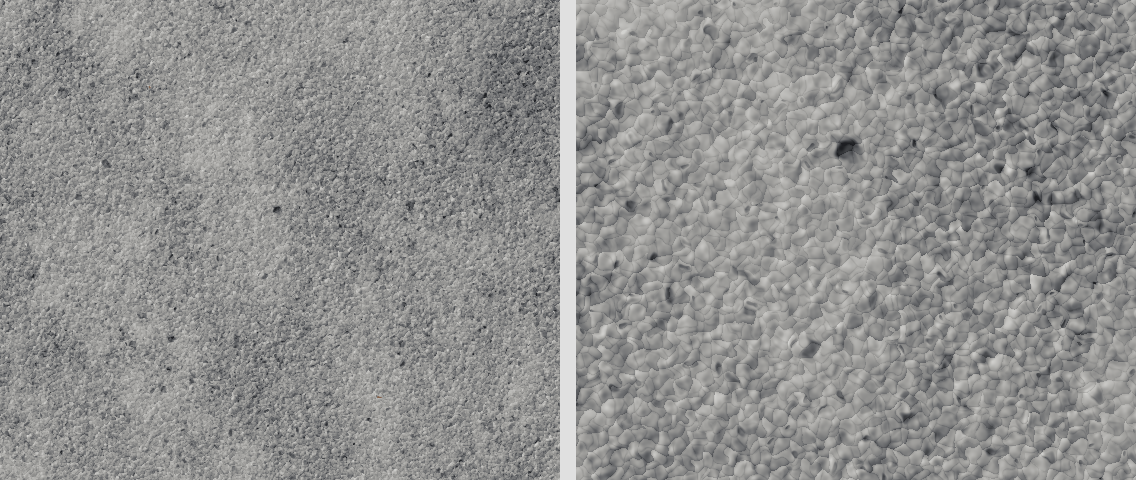
Left, the full canvas; right, a detail of the centre.
This texture is drawn by a Shadertoy shader. Its source:

```glsl
// Weathered concrete under low light from the upper left: faint stains and pale
// flakes lie under crisp cellular sand grains, and scattered cells add pits,
// small pebbles and a few rust flecks. Units are canvas heights.

const vec2 TO_LIGHT = vec2(-0.83, 0.56);
const vec3 COOL_TINT = vec3(-0.008, -0.001, 0.012);
const vec3 WARM_TINT = vec3(0.005, 0.002, -0.009);
const vec3 RUST = vec3(0.46, 0.30, 0.20);

float hash(vec2 p) {
    vec3 q = fract(p.xyx * 0.1031);
    q += dot(q, q.yzx + 33.33);
    return fract((q.x + q.y) * q.z);
}

float noise(vec2 p) {
    vec2 cell = floor(p), f = fract(p);
    f = f * f * (3.0 - 2.0 * f);
    float low = mix(hash(cell), hash(cell + vec2(1, 0)), f.x);
    float high = mix(hash(cell + vec2(0, 1)), hash(cell + vec2(1, 1)), f.x);
    return mix(low, high, f.y);
}

vec2 rotate(vec2 p, float angle) {
    float c = cos(angle), s = sin(angle);
    return vec2(c * p.x - s * p.y, s * p.x + c * p.y);
}

float fbm(vec2 p) {
    float sum = 0.0, weight = 1.0, total = 0.0;
    for (int i = 0; i < 5; i++) {
        sum += weight * noise(p);
        total += weight;
        weight *= 0.62;
        p = rotate(p, 0.7) * 2.1 + 17.3;
    }
    return sum / total;
}

// Side-lit slope of a noise surface: positive where it faces the light.
float relief(vec2 p, float freq, float angle) {
    vec2 q = rotate(p * freq, angle) + 31.0;
    return noise(q) - noise(q + rotate(TO_LIGHT, angle) * 0.6);
}

// Packed sand grains: own tone, lit side and dark gaps between neighbours.
float grit(vec2 p) {
    vec2 cell = floor(p), toGrain = vec2(0.0);
    float near = 9.0, next = 9.0, tone = 0.0;
    for (int i = 0; i < 9; i++) {
        vec2 c = cell + vec2(i % 3 - 1, i / 3 - 1);
        vec2 d = p - c - vec2(hash(c + 3.7), hash(c + 61.3));
        float dist = length(d);
        next = min(next, max(near, dist));
        if (dist < near) { near = dist; toGrain = d; tone = hash(c + 19.1); }
    }
    float gap = 1.0 - smoothstep(0.0, 0.3, next - near);
    return 0.10 * (tone - 0.5) + 0.13 * dot(toGrain, TO_LIGHT) - 0.06 * gap;
}

// Soft elliptical stain, 1 at its centre.
float stain(vec2 p, vec2 centre, vec2 size) {
    vec2 d = (p - centre) / size;
    return exp(-dot(d, d));
}

// Scattered round spots: x = coverage, y = side (+1 toward the light).
vec2 spots(vec2 p, float freq, float density, float radius, float seed) {
    vec2 q = rotate(p, seed) * freq + seed * 13.0;
    vec2 cell = floor(q);
    vec2 jitter = vec2(hash(cell + 5.1 + seed), hash(cell + 9.7 + seed));
    vec2 d = fract(q) - mix(vec2(0.3), vec2(0.7), jitter);
    float r = radius * mix(0.4, 1.0, pow(hash(cell + 73.0 + seed), 2.0));
    float cover = 1.0 - smoothstep(0.5, 1.15, length(d) / r);
    float side = dot(d, rotate(TO_LIGHT, seed)) / r;
    return vec2(cover * step(hash(cell + 41.0 + seed), density), clamp(side, -1.0, 1.0));
}

float pitShade(vec2 spot) {
    return -spot.x * (0.19 + 0.14 * spot.y);
}

void mainImage(out vec4 fragColor, in vec2 fragCoord) {
    vec2 p = fragCoord / iResolution.y;
    vec2 ragged = p + 0.007 * (vec2(noise(p * 150.0), noise(p * 150.0 + 57.0)) - 0.5);

    // Broad stains and small pale flakes, drawn out vertically
    vec2 drift = p + 0.16 * (vec2(fbm(p * 5.0), fbm(p * 5.0 + 40.0)) - 0.5);
    float wear = 0.22 * (fbm(drift * vec2(7.5, 4.2) + 8.0) - 0.5);
    wear -= 0.065 * stain(drift, vec2(1.06, 0.73), vec2(0.13, 0.30));
    wear += 0.030 * stain(drift, vec2(0.84, 0.76), vec2(0.10, 0.22));
    wear += 0.030 * stain(drift, vec2(0.92, 0.23), vec2(0.12, 0.15));
    wear += 0.025 * stain(drift, vec2(0.10, 0.66), vec2(0.08, 0.24));
    float flake = smoothstep(0.53, 0.66, fbm(ragged * vec2(25.0, 18.0) + 3.0));
    flake *= smoothstep(0.35, 0.65, noise(p * vec2(5.0, 3.0) + 70.0));
    float rough = mix(1.15, 0.8, smoothstep(-0.05, 0.06, wear)) * (1.0 - 0.3 * flake);

    // Crisp sand, finer relief and clustered dark crevices
    float grain = grit(rotate(ragged, 0.4) * 135.0) + 0.12 * relief(p, 90.0, 1.1);
    grain += 0.16 * relief(p, 205.0, 2.0) + 0.10 * (noise(rotate(p, 0.5) * 300.0) - 0.5);
    float crevice = 1.0 - smoothstep(0.08, 0.28, noise(rotate(ragged, 0.9) * 120.0));
    crevice *= 0.3 + 1.2 * noise(p * vec2(20.0, 13.0) + 11.0);
    float tone = 0.588 + wear + 0.045 * flake + rough * (grain - 0.14 * crevice);

    // Pebbles over their shadows, then pits of three sizes
    vec2 shadow = spots(ragged + TO_LIGHT * 0.004, 42.0, 0.16, 0.19, 1.3);
    vec2 pebble = spots(ragged, 42.0, 0.16, 0.19, 1.3);
    tone += pebble.x * (0.06 + 0.10 * pebble.y) - 0.16 * shadow.x * (1.0 - pebble.x);
    tone += rough * pitShade(spots(ragged, 52.0, 0.24, 0.23, 2.1));
    tone += pitShade(spots(ragged, 22.0, 0.14, 0.19, 0.6));
    tone += 1.3 * pitShade(spots(ragged, 6.0, 0.14, 0.085, 2.7));

    // Bluish hollows, warm pale crust and rare rust
    tone = clamp(tone, 0.12, 0.82);
    vec3 color = tone + mix(COOL_TINT, WARM_TINT, smoothstep(0.34, 0.66, tone));
    float rust = spots(ragged, 5.0, 0.14, 0.034, 0.9).x;
    fragColor = vec4(mix(color, RUST * (0.6 + 0.7 * tone), 0.8 * rust), 1.0);
}
```
